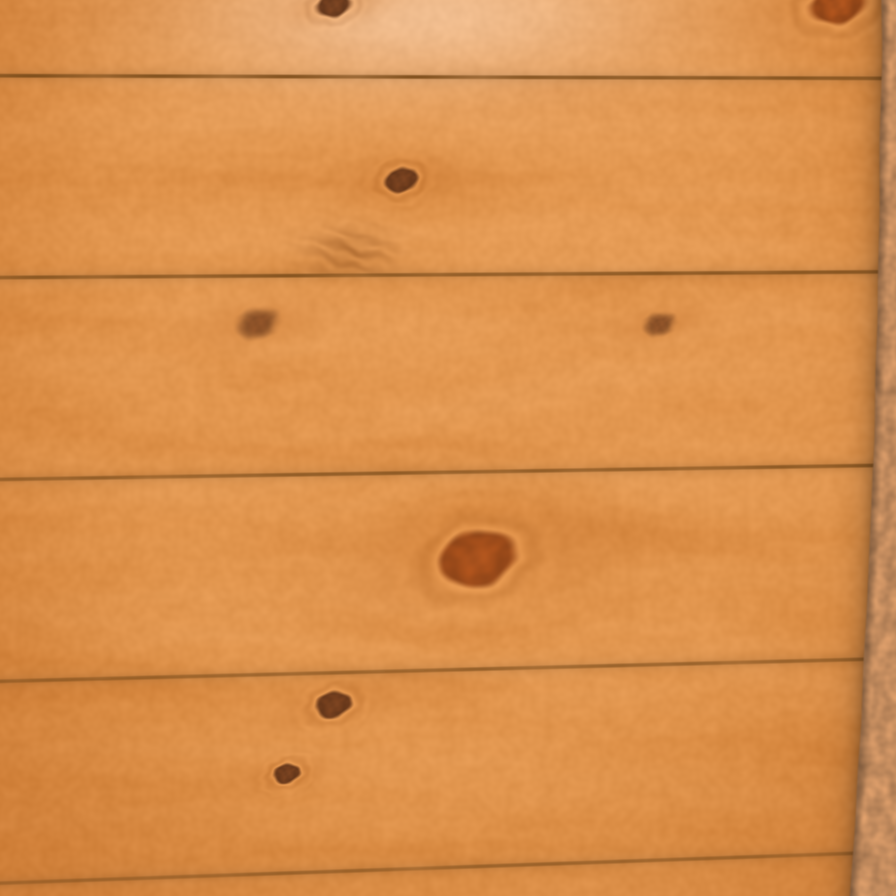
Write a Shadertoy shader that draws this texture.

```glsl
const float TOP_SEAM = 0.9155;      // height of the first seam at the left
const float BOARD_HEIGHT = 0.2253;  // board height at the left
const float BOARD_TAPER = 0.0095;   // height lost toward the right
const float SEAM_HALF_WIDTH = 0.0017;
const float KNOT_ASPECT = 1.35;
const float GRAIN_STRENGTH = 0.75;
const float SPECKLE_STRENGTH = 0.022;
const vec2 GLOW_CENTER = vec2(0.47, 0.985);
const vec2 STAIN_CENTER = vec2(0.39, 0.718);

const vec3 HONEY = vec3(0.90, 0.61, 0.335);
const vec3 AMBER = vec3(0.86, 0.55, 0.26);
const vec3 OCHRE = vec3(0.78, 0.46, 0.19);
const vec3 PALE = vec3(0.95, 0.76, 0.59);
const vec3 SEAM = vec3(0.50, 0.31, 0.11);
const vec3 DARK_KNOT = vec3(0.43, 0.23, 0.11);
const vec3 RED_KNOT = vec3(0.64, 0.30, 0.10);
const vec3 TRIM = vec3(0.77, 0.55, 0.37);

vec2 gradientAt(vec2 cell) {
    vec3 h = fract(cell.xyx * vec3(0.1031, 0.1030, 0.0973));
    h += dot(h, h.yzx + 33.33);
    float angle = 6.2832 * fract((h.x + h.y) * h.z);
    return vec2(cos(angle), sin(angle));
}

float gradientNoise(vec2 p) {
    vec2 i = floor(p), f = p - i;
    vec2 u = f * f * f * (f * (f * 6.0 - 15.0) + 10.0);
    vec2 e = vec2(1.0, 0.0);
    float low = mix(dot(gradientAt(i), f), dot(gradientAt(i + e), f - e), u.x);
    float high = mix(dot(gradientAt(i + e.yx), f - e.yx),
                     dot(gradientAt(i + 1.0), f - 1.0), u.x);
    return mix(low, high, u.y);
}

// Knot of a board: x, depth within the board, radius
vec3 knotOf(float row, int slot) {
    if (slot == 0) {
        float swing = sin(1.5708 * (row - 1.5));
        float side = cos(3.14159 * row);
        float radius = 0.018 + 0.023 * exp(-3.0 * (row - 3.0) * (row - 3.0));
        return vec3(0.41 - side * (0.08 + 0.06 * swing),
                    0.64 - 0.12 * row - 0.23 * side * max(swing, 0.0),
                    radius * step(row, 4.5));
    }
    return vec3(0.935 - 0.0453 * row - 0.0271 * row * row,
                0.62 - 0.33 * row + 0.075 * row * row,
                (0.0142 + 0.015 * exp(-row * row)) * (1.0 - mod(row, 2.0)));
}

float grainAt(vec2 p, float row) {
    vec2 q = p + vec2(row * 7.3, row * 3.1);
    float broad = gradientNoise(q * vec2(2.2, 15.0));
    float bands = sin(38.0 * q.y + 7.0 * gradientNoise(q * vec2(2.5, 9.0)));
    float fine = gradientNoise(q * vec2(7.0, 65.0));
    return 0.75 * broad + 0.14 * bands + 0.3 * fine;
}

void mainImage(out vec4 fragColor, in vec2 fragCoord) {
    vec2 uv = fragCoord / iResolution.xy;
    float pixel = 1.0 / iResolution.y;

    // Board layout
    float height = BOARD_HEIGHT - BOARD_TAPER * uv.x;
    float board = (TOP_SEAM - 0.003 * uv.x - uv.y) / height;
    float row = floor(board) + 1.0;
    float depth = fract(board);

    // Knots, their halos and the grain they push aside
    float body = 0.0, halo = 0.0, ring = 0.0, bend = 0.0;
    vec3 bodyColor = DARK_KNOT;
    float faint = exp(-4.0 * (row - 2.0) * (row - 2.0));
    for (int slot = 0; slot < 2; slot++) {
        vec3 knot = knotOf(row, slot);
        if (knot.z < 0.001) continue;
        vec2 d = vec2(uv.x - knot.x, (knot.y - depth) * height);
        vec2 q = vec2(d.x, (d.y - 0.15 * d.x) * KNOT_ASPECT) / knot.z;
        float e = length(q) * (1.0 + 0.22 * gradientNoise(q * 1.1 + row * 5.7));
        float soft = mix(0.13, 0.5, faint) + pixel / knot.z;
        float mask = (1.0 - smoothstep(1.0 - soft, 1.0 + soft, e)) * mix(0.95, 0.72, faint);
        vec3 tone = mix(DARK_KNOT, RED_KNOT, smoothstep(0.018, 0.029, knot.z));
        tone *= 1.0 + 0.15 * gradientNoise(q * 2.5) - 0.12 * smoothstep(0.5, 1.0, e);
        bodyColor = mix(bodyColor, tone, step(body, mask));
        body = max(body, mask);
        halo += exp(-dot(q * vec2(0.32, 0.65), q * vec2(0.32, 0.65)));
        ring += sin(e * 6.5 - 5.5) * exp(-0.5 * e * e) * (1.0 - faint);
        bend += d.y * 0.75 * exp(-0.1 * e * e);
    }

    // Wood tone and grain
    float grain = grainAt(uv - vec2(0.0, bend), row);
    float rim = smoothstep(0.28, 0.8, length((uv - vec2(0.52, 0.62)) * vec2(1.1, 0.9)));
    vec3 color = mix(HONEY, AMBER, clamp(0.28 + GRAIN_STRENGTH * grain + 0.65 * rim, 0.0, 1.0));
    color = mix(color, OCHRE, clamp(0.6 * rim * rim + 0.4 * max(grain - 0.15, 0.0), 0.0, 1.0));
    vec2 glow = (uv - GLOW_CENTER) / vec2(0.27, 0.085);
    color = mix(color, PALE, 0.9 * exp(-dot(glow, glow)));
    color += SPECKLE_STRENGTH * (gradientNoise(uv * 110.0) + gradientNoise(uv * 45.0));

    // Feathered stain
    vec2 s = (uv - STAIN_CENTER) / vec2(0.045, 0.026);
    float feather = 0.65 + 0.35 * sin(9.0 * s.y + 5.0 * s.x + 3.0 * gradientNoise(s * 2.0));
    color = mix(color, OCHRE * 0.82, 0.7 * exp(-dot(s, s)) * feather * step(abs(row - 1.0), 0.5));

    color = mix(color, OCHRE, 0.4 * min(halo, 1.0));
    color += 0.1 * ring * vec3(1.0, 0.95, 0.8);
    color = mix(color, bodyColor, body);

    // Seams, fading toward the bottom
    float seamDistance = abs(board - round(board)) * height;
    float wear = 0.85 + 0.4 * gradientNoise(vec2(uv.x * 14.0, round(board) * 4.7));
    float line = 1.0 - smoothstep(SEAM_HALF_WIDTH - pixel, SEAM_HALF_WIDTH + 1.5 * pixel, seamDistance);
    color *= 1.0 - 0.13 * exp(-seamDistance / 0.005);
    color = mix(color, SEAM, line * wear * mix(0.55, 0.95, uv.y));

    // Mottled trim along the right edge and its shadow
    float low = 1.0 - uv.y;
    float edge = uv.x - 0.983 + 0.035 * low * low - 0.003 * gradientNoise(vec2(uv.y * 9.0, 2.0));
    color *= 1.0 - 0.26 * exp(-max(-edge, 0.0) / 0.012);
    float mottle = gradientNoise(uv * vec2(70.0, 38.0)) + 0.5 * gradientNoise(uv * 120.0);
    vec3 trim = TRIM * (1.0 + 0.22 * mottle) * mix(0.72, 1.0, smoothstep(0.0, 0.012, edge));
    color = mix(color, trim, smoothstep(-pixel, 2.0 * pixel, edge));

    fragColor = vec4(clamp(color, 0.0, 1.0), 1.0);
}
```
